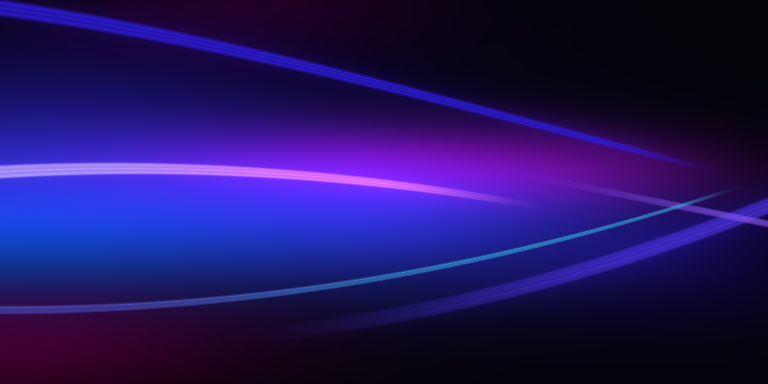
Give the GLSL for this background, as a WebGL 1 fragment shader.

```glsl
precision highp float;

uniform vec2 u_resolution;

const vec3 NIGHT = vec3(0.012, 0.010, 0.035);
const vec3 BLUE = vec3(0.17, 0.18, 0.84);
const vec3 AZURE = vec3(-0.09, 0.11, 0.06);
const vec3 VIOLET = vec3(0.33, -0.04, 0.22);
const vec3 MAGENTA = vec3(0.23, -0.02, 0.12);
const vec3 INDIGO = vec3(0.03, 0.00, 0.13);

float hash(float n) {
  n = fract(n * 0.1031);
  n *= n + 33.33;
  return fract(n * (n + n));
}

float noise(float x) {
  float f = fract(x);
  return mix(hash(floor(x)), hash(floor(x) + 1.0), f * f * (3.0 - 2.0 * f));
}

// Elliptical soft light
float glow(vec2 p, vec2 center, vec2 radius) {
  vec2 q = (p - center) / radius;
  return exp(-dot(q, q));
}

// Horizontal light with separate falloff below and above its center
float band(float y, float center, float below, float above) {
  float d = y - center;
  d /= d < 0.0 ? below : above;
  return exp(-d * d);
}

// Signed distance to the cubic y = c.x + c.y x + c.z x^2 + c.w x^3
float curveDistance(vec2 p, vec4 c) {
  float x = p.x;
  float height = dot(c, vec4(1.0, x, x * x, x * x * x));
  float slope = dot(c.yzw, vec3(1.0, 2.0 * x, 3.0 * x * x));
  return (p.y - height) / sqrt(1.0 + slope * slope);
}

// Smooth-edged ribbon with fine strands running along it
float ribbon(float d, float halfWidth, float seed, float pixel) {
  float edge = pixel + 0.15 * halfWidth;
  float body = 1.0 - smoothstep(halfWidth - edge, halfWidth + edge, abs(d));
  float strands = noise(d / halfWidth * 3.5 + seed);
  return body * mix(0.65, 1.0, strands);
}

vec3 background(vec2 p) {
  vec3 color = NIGHT;
  float reach = 1.0 - smoothstep(0.9, 2.2, p.x);
  float above = mix(0.26, 0.17, smoothstep(0.0, 1.3, p.x));
  color += BLUE * reach * band(p.y, 0.47, 0.21, above);
  color += AZURE * glow(p, vec2(0.0, 0.37), vec2(0.75, 0.12));
  color += VIOLET * glow(p, vec2(1.0, 0.575), vec2(0.60, 0.10));
  color += MAGENTA * 0.65 * glow(p, vec2(1.55, 0.545), vec2(0.40, 0.09));
  color += MAGENTA * glow(p, vec2(0.0, 0.10), vec2(0.65, 0.15));
  color += MAGENTA * 0.45 * glow(p, vec2(0.65, 1.0), vec2(0.45, 0.13));
  color += INDIGO * glow(p, vec2(0.35, 0.82), vec2(0.80, 0.22));
  color += INDIGO * glow(p, vec2(1.85, 0.32), vec2(0.40, 0.18));
  return max(color, 0.0);
}

void main() {
  vec2 p = gl_FragCoord.xy / u_resolution * vec2(2.0, 1.0);
  float pixel = 1.0 / u_resolution.y;
  float x = p.x;
  vec3 color = background(p);

  // Upper blue arc
  float d = curveDistance(p, vec4(0.98, -0.14, -0.08, 0.0175));
  float fade = 1.0 - smoothstep(1.55, 1.90, x);
  color += vec3(0.04, 0.01, 0.16) * fade * exp(-abs(d) / 0.025);
  float mask = ribbon(d, mix(0.021, 0.005, x / 2.0), 7.0, pixel);
  color = mix(color, vec3(0.17, 0.11, 0.86), 0.9 * mask * fade);

  // Lower violet arc
  d = curveDistance(p, vec4(0.104, -0.04, 0.11, 0.0));
  fade = smoothstep(0.55, 1.90, x);
  color += vec3(0.04, 0.02, 0.18) * fade * exp(-abs(d) / 0.045);
  mask = ribbon(d, 0.019, 19.0, pixel);
  color = mix(color, vec3(0.30, 0.20, 0.88), 0.85 * mask * fade);

  // Pale crossing streak
  d = curveDistance(p, vec4(0.817, -0.20, 0.0, 0.0));
  fade = smoothstep(1.32, 1.95, x);
  mask = ribbon(d, 0.008, 31.0, pixel);
  color = mix(color, vec3(0.52, 0.32, 0.92), 0.85 * mask * fade);

  // Cyan arc
  d = curveDistance(p, vec4(0.193, -0.003, 0.088, 0.0));
  fade = 1.0 - smoothstep(1.75, 1.94, x);
  mask = ribbon(d, mix(0.010, 0.003, x / 2.0), 43.0, pixel);
  vec3 cyan = mix(vec3(0.30, 0.32, 0.78), vec3(0.20, 0.72, 0.88), smoothstep(0.2, 1.5, x));
  color = mix(color, cyan, 0.85 * mask * fade);

  // Bright pink arc
  d = curveDistance(p, vec4(0.552, 0.055, -0.085, 0.0));
  fade = 1.0 - smoothstep(0.95, 1.44, x);
  color += vec3(0.12, 0.04, 0.08) * fade * exp(-abs(d) / 0.02);
  mask = ribbon(d, mix(0.016, 0.007, x / 1.44), 57.0, pixel);
  vec3 pink = mix(vec3(0.76, 0.66, 1.0), vec3(1.0, 0.52, 0.98), smoothstep(0.2, 0.9, x));
  color = mix(color, pink, 0.95 * mask * fade);

  gl_FragColor = vec4(clamp(color, 0.0, 1.0), 1.0);
}
```
